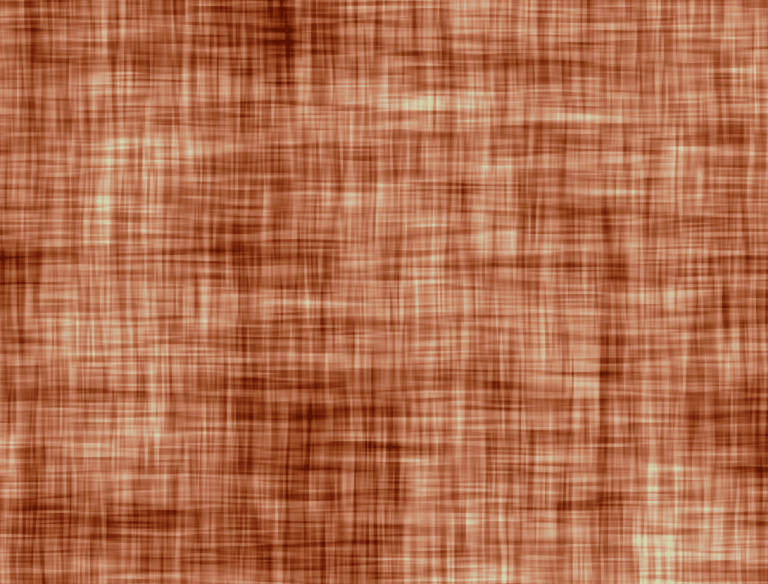
This texture is drawn by a Shadertoy shader. Its source:

```glsl
const int   OCTAVES      = 6;
const float BAND_FREQ    = 5.6;    // widest bands per canvas height
const float ACROSS_GROWTH = 2.13;  // thinning of threads per octave
const float STREAK_FREQ  = 0.95;   // longest streaks per canvas height
const float ALONG_GROWTH = 1.75;   // shortening of streaks per octave
const float CELL_JITTER  = 0.75;
const float CELL_FALLOFF = 4.0;
const float CELL_SPREAD  = 0.232;  // standard deviation of the cell noise
const float WOBBLE       = 0.0008;
const float CONTRAST     = 1.03;
const float BRIGHTNESS   = -0.06;

// Strength of each octave, from broad bands to fine threads
const float STRENGTH[OCTAVES] = float[OCTAVES](1.0, 0.85, 0.7, 0.8, 1.1, 1.45);

// Dye colours and the tone, in standard deviations, at which each one sits
const int SHADES = 8;
const vec3 DYE[SHADES] = vec3[SHADES](
    vec3(0.36, 0.07, 0.00),
    vec3(0.52, 0.20, 0.07),
    vec3(0.62, 0.32, 0.17),
    vec3(0.69, 0.40, 0.27),
    vec3(0.76, 0.49, 0.36),
    vec3(0.80, 0.58, 0.45),
    vec3(0.82, 0.69, 0.57),
    vec3(0.83, 0.83, 0.66));
const float TONE[SHADES] = float[SHADES](
    -2.8, -1.6, -0.75, -0.06, 0.6, 1.28, 2.05, 2.9);

vec3 hash3(vec2 cell) {
    vec3 h = fract(cell.xyx * vec3(0.1031, 0.1030, 0.0973));
    h += dot(h, h.yxz + 33.33);
    return fract((h.xxy + h.yzz) * h.zyx);
}

// Smooth cellular noise: random tones blended by distance to jittered points
float cellNoise(vec2 p, float seed) {
    vec2 base = floor(p);
    float total = 0.0, weights = 0.0;
    for (int y = -1; y <= 1; y++) {
        for (int x = -1; x <= 1; x++) {
            vec2 cell = base + vec2(x, y);
            vec3 rnd = hash3(cell + seed);
            vec2 d = cell + 0.5 + CELL_JITTER * (rnd.xy - 0.5) - p;
            float w = exp(-CELL_FALLOFF * dot(d, d));
            total += w * rnd.z;
            weights += w;
        }
    }
    return (total / weights - 0.5) / CELL_SPREAD;
}

// Crossed warp and weft streaks, scaled to unit deviation
float weave(vec2 p) {
    vec2 freq = vec2(BAND_FREQ, STREAK_FREQ);
    float sum = 0.0, power = 0.0;
    for (int i = 0; i < OCTAVES; i++) {
        float seed = 41.0 + 67.0 * float(i);
        float warpThreads = cellNoise(p * freq, seed);
        float weftThreads = cellNoise(p.yx * freq, seed + 509.0);
        sum += STRENGTH[i] * (warpThreads + weftThreads);
        power += 2.0 * STRENGTH[i] * STRENGTH[i];
        freq *= vec2(ACROSS_GROWTH, ALONG_GROWTH);
    }
    return sum / sqrt(power);
}

vec3 dyeColor(float tone) {
    vec3 color = DYE[0];
    for (int i = 1; i < SHADES; i++) {
        float t = (tone - TONE[i - 1]) / (TONE[i] - TONE[i - 1]);
        color = mix(color, DYE[i], clamp(t, 0.0, 1.0));
    }
    return color;
}

void mainImage(out vec4 fragColor, in vec2 fragCoord) {
    vec2 p = fragCoord / iResolution.y;

    // Gentle bending of the threads
    p += WOBBLE * (sin(p.yx * vec2(13.0, 11.0) + vec2(0.7, 2.1))
                 + 0.5 * sin(p.yx * vec2(31.0, 27.0) + p * 5.0));

    float tone = CONTRAST * weave(p) + BRIGHTNESS;
    fragColor = vec4(dyeColor(tone), 1.0);
}
```
